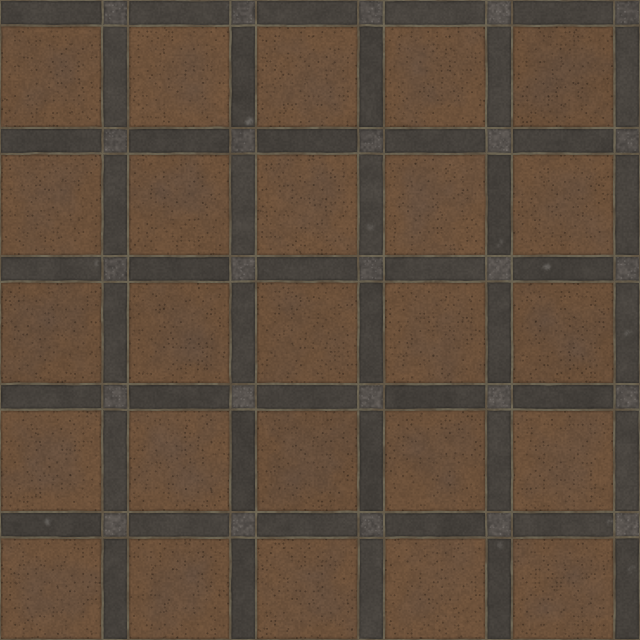
Reproduce this texture procedurally as a Shadertoy shader.

```glsl
// Quarry-tile floor: five by five square clay tiles framed by dark stone strips,
// with a small speckled inset at each crossing and thin sandy grout between pieces.
// Distances to the joints shape the pieces; wrapped hash noise adds grain and wear.

const int REPEATS = 5;
const float TILE_SIZE = 0.8;      // share of one repeat taken by the clay tile
const float GROUT_HALF = 0.0085;  // half joint width, in repeats

const vec3 CLAY = vec3(0.425, 0.318, 0.228);
const vec3 CLAY_GREY = vec3(0.395, 0.310, 0.245);
const vec3 STRIP = vec3(0.275, 0.257, 0.236);
const vec3 INSET = vec3(0.335, 0.315, 0.298);
const vec3 GROUT = vec3(0.420, 0.390, 0.320);
const vec3 GROUT_DIRTY = vec3(0.370, 0.325, 0.260);

// Integer hash of a lattice point and seed, giving 0..1
float hash(ivec2 p, int seed) {
    uint h = uint(p.x) * 1597u + uint(p.y) * 51749u + uint(seed) * 7919u;
    h = h * 747796u + 289133u;
    h = (h ^ (h >> 15)) * 739391u;
    h = (h ^ (h >> 13)) * 277803u;
    h ^= h >> 16;
    return float(h & 65535u) / 65535.0;
}

ivec2 wrap(ivec2 p, int count) {
    return (p % count + count) % count;
}

// Value noise that repeats after count lattice steps
float noise(vec2 uv, ivec2 count, int seed) {
    vec2 p = uv * vec2(count);
    ivec2 i = ivec2(floor(p));
    vec2 f = fract(p);
    f = f * f * (3.0 - 2.0 * f);
    ivec2 a = i % count, b = (i + 1) % count;
    float low = mix(hash(a, seed), hash(ivec2(b.x, a.y), seed), f.x);
    float high = mix(hash(ivec2(a.x, b.y), seed), hash(b, seed), f.x);
    return mix(low, high, f.y);
}

float fbm(vec2 uv, int count, int seed) {
    float sum = 0.0, weight = 0.5;
    for (int octave = 0; octave < 4; octave++) {
        sum += weight * noise(uv, ivec2(count), seed + octave);
        count *= 2;
        weight *= 0.5;
    }
    return sum / 0.9375;
}

// Soft round dots, at most one per lattice square
float dots(vec2 uv, int count, float chance, float radius, int seed) {
    vec2 p = uv * float(count);
    ivec2 i = wrap(ivec2(floor(p)), count);
    vec2 centre = mix(vec2(radius), vec2(1.0 - radius), vec2(hash(i, seed), hash(i, seed + 1)));
    float present = step(hash(i, seed + 2), chance);
    float strength = 0.4 + 0.6 * hash(i, seed + 3);
    return present * strength * smoothstep(radius, radius * 0.25, distance(fract(p), centre));
}

// Distance to the nearest joint along each axis
vec2 jointDistance(vec2 f) {
    return min(min(f, 1.0 - f), abs(f - TILE_SIZE));
}

vec3 clayTile(vec2 uv, vec2 f, float tone) {
    vec2 q = abs(f / TILE_SIZE - 0.5);
    float middle = smoothstep(0.5, 0.1, max(q.x, q.y));
    float cloud = fbm(uv, 20, 11);
    vec3 colour = mix(CLAY, CLAY_GREY, clamp(0.55 * middle + 1.5 * (cloud - 0.5), 0.0, 1.0));
    colour *= 1.0 + 0.05 * (tone - 0.5) + 0.10 * (fbm(uv, 60, 17) - 0.5);
    colour *= 1.0 - 0.28 * dots(uv, 150, 0.22, 0.36, 23);
    return colour * (1.0 - 0.22 * dots(uv, 95, 0.12, 0.24, 29));
}

vec3 stoneStrip(vec2 uv, float tone) {
    float scuff = dots(uv, 30, 0.07, 0.3, 37) * smoothstep(0.4, 0.75, fbm(uv, 70, 41));
    vec3 colour = STRIP * (1.0 + 0.09 * (tone - 0.5) + 0.20 * (fbm(uv, 40, 43) - 0.5));
    return colour + 0.16 * scuff;
}

vec3 speckledInset(vec2 uv, float tone) {
    float speckle = noise(uv, ivec2(230), 53) - 0.5;
    return INSET * (1.0 + 0.10 * (tone - 0.5) + 0.26 * speckle)
        + 0.07 * dots(uv, 190, 0.3, 0.4, 59);
}

void mainImage(out vec4 fragColor, in vec2 fragCoord) {
    vec2 uv = fragCoord / iResolution.xy;
    float pixel = float(REPEATS) / min(iResolution.x, iResolution.y);

    // Slightly uneven joints
    vec2 wobble = vec2(fbm(uv, 35, 61), fbm(uv, 35, 67)) - 0.5;
    vec2 p = uv * float(REPEATS) + 0.009 * wobble;
    vec2 f = fract(p);
    ivec2 cell = wrap(ivec2(floor(p)), REPEATS);

    // Choose the piece: clay, strip in one direction, or crossing
    vec2 band = step(TILE_SIZE, f);
    float tone = hash(cell, 71 + int(band.x + 2.0 * band.y));
    vec3 strip = stoneStrip(uv, tone);
    vec3 colour = mix(clayTile(uv, f, tone), strip, max(band.x, band.y));
    colour = mix(colour, speckledInset(uv, tone), band.x * band.y);

    // Fine grain and darkened piece edges
    colour *= 1.0 + 0.13 * (noise(uv, ivec2(370), 83) - 0.5);
    vec2 joint = jointDistance(f);
    float d = min(joint.x, joint.y);
    colour *= 1.0 - 0.20 * smoothstep(0.03, GROUT_HALF, d) * (0.4 + fbm(uv, 50, 89));

    // Sandy grout with patchy dirt
    vec3 grout = mix(GROUT, GROUT_DIRTY, smoothstep(0.35, 0.7, fbm(uv, 45, 97)));
    grout *= 1.0 + 0.14 * (noise(uv, ivec2(260), 101) - 0.5);
    float cover = 1.0 - smoothstep(GROUT_HALF - 0.5 * pixel, GROUT_HALF + 0.5 * pixel, d);
    fragColor = vec4(mix(colour, grout, cover), 1.0);
}
```
